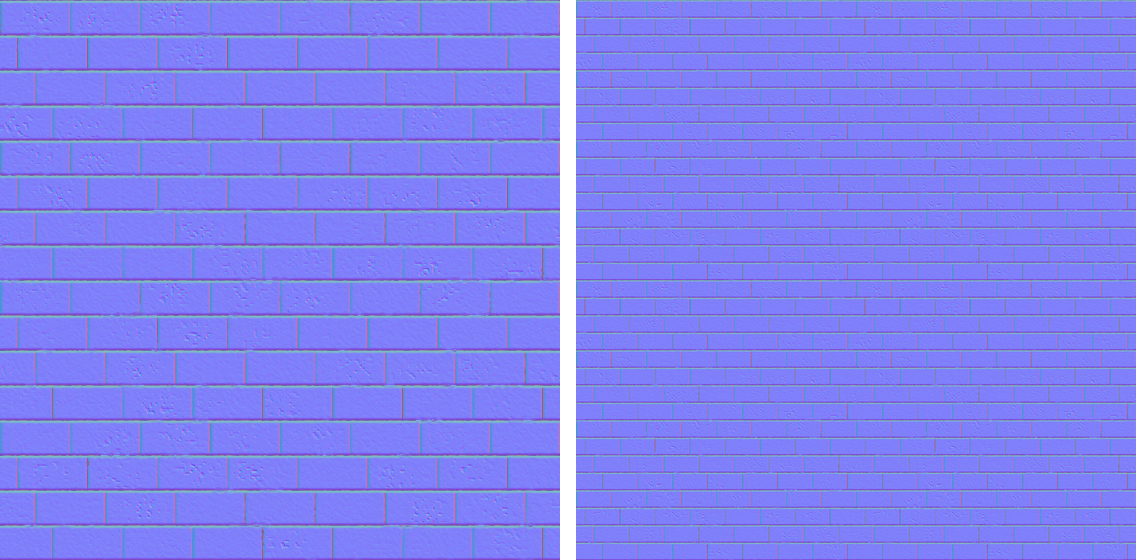
Left, the tile; right, the same tile 2 across and 2 down.
Give the GLSL for this texture map, as a WebGL 1 fragment shader.

```glsl
precision highp float;

uniform vec2 u_resolution;

const float COLUMNS = 8.0;
const float ROWS = 16.0;
const vec3 FLAT_FACE = vec3(0.50, 0.50, 0.98);
const vec3 TOP_BEVEL = vec3(0.48, 0.74, 0.78);
const vec3 BOTTOM_BEVEL = vec3(0.50, 0.28, 0.90);
const vec3 BOTTOM_CREASE = vec3(0.50, 0.29, 0.73);
const vec3 LEFT_BEVEL = vec3(0.30, 0.57, 0.85);
const vec3 RIGHT_BEVEL = vec3(0.71, 0.47, 0.78);
const vec3 MORTAR = vec3(0.50, 0.48, 0.65);

float hash(vec2 p) {
  return fract(sin(dot(p, vec2(127.1, 311.7))) * 43758.5453);
}

// Value noise that wraps after a whole number of cells
float noise(vec2 uv, float period) {
  vec2 p = uv * period;
  vec2 cell = floor(p);
  vec2 f = fract(p);
  f = f * f * (3.0 - 2.0 * f);
  vec2 a = mod(cell, period);
  vec2 b = mod(cell + 1.0, period);
  float low = mix(hash(a), hash(vec2(b.x, a.y)), f.x);
  float high = mix(hash(vec2(a.x, b.y)), hash(b), f.x);
  return mix(low, high, f.y);
}

// Fine grain with small pits cut into it
float grainHeight(vec2 uv, float pitDepth) {
  float grain = 0.10 * noise(uv, 144.0) + 0.16 * noise(uv, 272.0);
  return grain - pitDepth * smoothstep(0.66, 0.90, noise(uv, 208.0));
}

vec2 grainSlope(vec2 uv, float pitDepth) {
  vec2 e = vec2(0.0013, 0.0);
  return vec2(
    grainHeight(uv - e.xy, pitDepth) - grainHeight(uv + e.xy, pitDepth),
    grainHeight(uv - e.yx, pitDepth) - grainHeight(uv + e.yx, pitDepth));
}

// Worn patch placed differently on each brick
float pitMask(vec2 local, vec2 id) {
  vec2 center = vec2(0.6 + 0.8 * hash(id + 3.1), 0.25 + 0.4 * hash(id + 7.7));
  float spread = length((local - center) * vec2(0.65, 1.0));
  float wear = smoothstep(0.2, 0.9, hash(id + 12.3));
  return 0.10 + 0.62 * wear * (1.0 - smoothstep(0.05, 0.60, spread));
}

// Thin diagonal scratch found on a few bricks
vec2 scratchSlope(vec2 local, vec2 id, float blur) {
  vec2 across = normalize(vec2(-0.4 - 0.3 * hash(id + 5.9), 1.0));
  vec2 offset = local - vec2(0.5 + hash(id + 9.2), 0.5);
  float d = dot(offset, across) / (blur + 0.008);
  float reach = 1.0 - smoothstep(0.3, 0.8, length(offset));
  return across * d * exp(-d * d) * reach * step(0.85, hash(id + 21.4)) * 0.09;
}

// Sharp at the joint, easing out onto the face
float bevel(float d, float start, float end, float blur) {
  float rise = smoothstep(start - blur, start + blur, d);
  return rise * (1.0 - smoothstep(start + 0.025, end, d));
}

float jointStrength(vec2 joint) {
  return mix(0.65, 1.0, hash(joint + 31.6));
}

void main() {
  vec2 uv = gl_FragCoord.xy / u_resolution;
  float blur = max(0.008, 0.35 * ROWS / u_resolution.y);

  // Quarter-step bond, local space is two units wide and one high
  float row = floor(uv.y * ROWS);
  float along = uv.x * COLUMNS - 0.25 * mod(3.0 - row, 4.0);
  vec2 id = vec2(mod(floor(along), COLUMNS), row);
  vec2 nextId = vec2(mod(id.x + 1.0, COLUMNS), row);
  vec2 local = vec2(2.0 * fract(along), fract(uv.y * ROWS));

  // Stone face
  vec2 slope = 0.25 * grainSlope(uv, pitMask(local, id));
  slope += scratchSlope(local, id, blur);
  vec3 color = FLAT_FACE + vec3(slope, -1.6 * dot(slope, slope));

  // Mostly straight edges, ragged in short worn stretches
  float worn = smoothstep(0.62, 0.90, noise(uv, 36.0));
  float ragged = (noise(uv, 176.0) - 0.5) * mix(0.012, 0.07, worn);
  vec2 low = local + ragged;
  vec2 high = vec2(2.0, 1.0) - local + ragged;
  float fade = 1.0 - 0.35 * worn;
  float leftJoint = jointStrength(id) * fade;
  float rightJoint = jointStrength(nextId) * fade;

  // Side bevels
  float left = bevel(low.x, -0.005, 0.105, blur);
  float right = bevel(high.x, -0.005, 0.085, blur);
  color = mix(color, LEFT_BEVEL, left * leftJoint);
  color = mix(color, RIGHT_BEVEL, right * rightJoint);

  // Dark gap in the deeper upright joints
  float gap = 1.0 - smoothstep(0.0, 0.012 + blur, min(low.x, high.x));
  float joint = low.x < high.x ? hash(id + 44.2) : hash(nextId + 44.2);
  vec3 gapColor = mix(MORTAR, RIGHT_BEVEL, 0.3) - 0.08;
  color = mix(color, gapColor, gap * smoothstep(0.55, 0.95, joint));

  // Bed joint: lit top bevel over mortar, shaded bottom bevel
  float bottom = bevel(low.y, -0.010, 0.085, blur);
  float crease = 1.0 - smoothstep(0.010, 0.032, low.y);
  color = mix(color, mix(BOTTOM_BEVEL, BOTTOM_CREASE, crease), bottom * fade);
  float top = bevel(high.y, 0.022, 0.115, blur);
  color = mix(color, TOP_BEVEL, top * fade);
  float bed = 1.0 - smoothstep(0.022 - blur, 0.022 + blur, high.y);
  vec3 grit = 0.30 * (noise(uv, 224.0) - 0.5) * vec3(0.6, 1.0, -0.6);
  color = mix(color, MORTAR + grit, bed * mix(0.9, 0.6, worn));

  gl_FragColor = vec4(clamp(color, 0.0, 1.0), 1.0);
}
```
